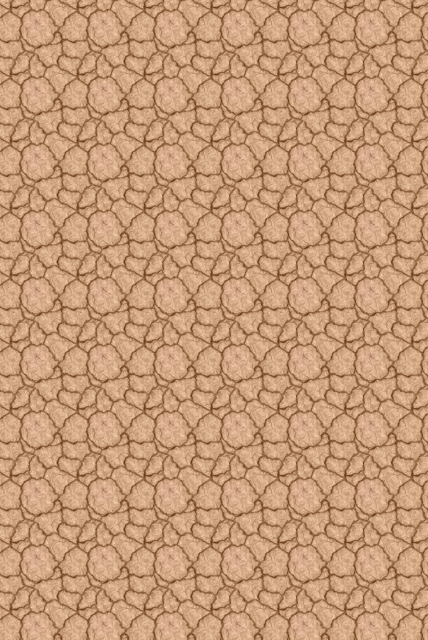
Write a Shadertoy shader that draws this texture.

```glsl
// Dry cracked clay: a square tile of rounded slabs, 6.4 repeats across the canvas.
// Slabs are weighted Voronoi cells around a jittered, wrapping lattice; a denser lattice
// gives hairline fissures, and the height is embossed by light from the upper left.

const float TAU = 6.28319;

// Offset from p to site k (xy, wrapped to the nearest copy) and its size weight (z).
vec3 site(vec2 p, int k, int count, int stride, float spread) {
    float i = float(k);
    vec2 lattice = vec2(i, float((k * stride) % count)) / float(count);
    vec2 jitter = spread * sin(i * vec2(2.4, 3.7) + vec2(0.6, 1.9));
    float widest = float(k == 6 && count == 11);
    float weight = spread * (0.27 * sin(i * i * 1.9 + 0.5) + 0.75 * widest);
    return vec3(fract(lattice + jitter - p + 0.5) - 0.5, weight);
}

// Distance to the nearest border between cells, in tile units.
float borderDistance(vec2 p, int count, int stride, float spread) {
    vec3 owner = vec3(0.0);
    float ownerPower = 100.0;
    int ownerIndex = 0;
    for (int k = 0; k < count; k++) {
        vec3 s = site(p, k, count, stride, spread);
        float power = dot(s.xy, s.xy) - s.z;
        if (power < ownerPower) { ownerPower = power; owner = s; ownerIndex = k; }
    }
    float border = 1.0;
    for (int k = 0; k < count; k++) {
        if (k == ownerIndex) continue;
        vec3 s = site(p, k, count, stride, spread);
        float power = dot(s.xy, s.xy) - s.z;
        border = min(border, (power - ownerPower) / (2.0 * distance(s.xy, owner.xy) + 0.001));
    }
    return border;
}

// Layered sines that wrap on the tile and make the cracks ragged.
vec2 waver(vec2 p) {
    vec2 a = sin(TAU * (3.0 * p.yx + vec2(2.0, -1.0) * p) + vec2(0.4, 2.1));
    vec2 b = sin(TAU * (7.0 * p.yx + vec2(-3.0, 4.0) * p) + vec2(1.7, 0.3));
    vec2 c = sin(TAU * (13.0 * p.yx + vec2(5.0, -6.0) * p));
    return p + 0.015 * a + 0.008 * b + 0.004 * c;
}

// Sandy relief: waves of whole frequencies in turning directions, each bent by the last.
float grain(vec2 p) {
    float sum = 0.0;
    float wave = 0.0;
    for (int i = 0; i < 6; i++) {
        float turn = float(i) * 2.4 + 0.5;
        vec2 frequency = floor((6.0 + 3.0 * float(i)) * vec2(cos(turn), sin(turn)) + 0.5);
        wave = sin(TAU * dot(p, frequency) + 1.9 * wave + turn);
        sum += wave;
    }
    return sum / 1.73;
}

// Height of the clay: 1 on the slabs, 0 in the deepest cracks.
float clayHeight(vec2 p) {
    vec2 q = waver(p);
    float border = borderDistance(q, 11, 3, 0.075);
    float depth = 0.85 + 0.15 * sin(TAU * (2.0 * p.x + 3.0 * p.y) + 0.8);
    float crack = depth * (1.0 - smoothstep(0.001, 0.025, border));
    float patches = smoothstep(-0.5, 0.9, sin(TAU * (2.0 * p.x - 3.0 * p.y)) + 0.6 * sin(TAU * (3.0 * p.y + 2.0 * p.x)));
    float fissure = 0.45 * patches * (1.0 - smoothstep(0.0, 0.016, borderDistance(q + 0.37, 29, 12, 0.05)));
    float rounding = 0.13 * (1.0 - smoothstep(0.0, 0.1, border));
    return 1.0 - max(crack, fissure) - rounding;
}

vec3 clayColor(vec2 p) {
    vec2 toLight = vec2(-0.009, 0.009);
    float lit = clayHeight(p + toLight);
    float shaded = clayHeight(p - toLight);
    float hollow = max(1.0 - 0.5 * (lit + shaded), 0.0);

    // Tone: crack shadow, embossed rims and sandy grain.
    float tone = 0.84 - 0.92 * hollow + 0.42 * (shaded - lit) + 0.115 * grain(p);
    vec3 color = mix(vec3(0.53, 0.35, 0.21), vec3(0.91, 0.75, 0.61), clamp(tone, -0.35, 1.12));

    // Rosy blush on the widest slab.
    float blush = 1.0 - smoothstep(0.05, 0.25, length(fract(p) - vec2(0.5, 0.64)));
    return color + blush * vec3(0.0, -0.012, 0.012);
}

void mainImage(out vec4 fragColor, in vec2 fragCoord) {
    vec3 sum = vec3(0.0);
    // Four samples per pixel; tiles are anchored to the top left corner.
    for (int i = 0; i < 4; i++) {
        vec2 offset = vec2(i % 2, i / 2) * 0.5 - 0.25;
        vec2 p = (fragCoord + offset - vec2(0.0, iResolution.y)) / iResolution.x * 6.4;
        sum += clayColor(p);
    }
    fragColor = vec4(sum / 4.0, 1.0);
}
```
